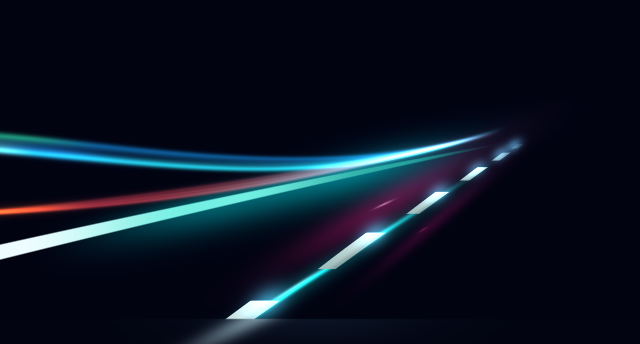
Write a Shadertoy shader that draws this background.

```glsl
// Night road seen in perspective: curved light trails, a glowing lane edge and
// dashes that shrink geometrically toward a vanishing point, over a dark floor.
// Each trail is a polynomial curve with a soft Gaussian cross-section.

float soft(float d, float w) { return exp(-d * d / (w * w)); }

// Soft elongated spot: centre, unit-free direction, length and width
float flare(vec2 p, vec2 centre, vec2 dir, float len, float wid) {
    vec2 q = p - centre, n = normalize(dir);
    return soft(dot(q, n), len) * soft(dot(q, vec2(-n.y, n.x)), wid);
}

// Cyan to blue ribbon that sweeps up to the right
vec3 blueTrails(vec2 p) {
    float x = p.x;
    float low = 2.32 + x * (-0.098 + x * (-0.0065 + x * 0.00496));
    float high = 2.49 + x * (-0.074 + x * (-0.0243 + x * 0.00648));
    float fade = smoothstep(6.12, 4.9, x);
    vec3 glow = vec3(0.0);
    for (int i = 0; i < 4; i++) {
        float t = float(i) / 3.0;
        float y = mix(low, high, t) + 0.006 * sin(x * 1.3 + t * 9.0);
        vec3 hue = mix(vec3(0.12, 0.72, 0.76), vec3(0.04, 0.30, 0.46), smoothstep(0.0, 0.8, t));
        hue = mix(hue, vec3(0.10, 0.52, 0.36), t * smoothstep(1.3, 0.2, x));
        hue += vec3(0.3, 0.25, 0.2) * (1.0 - t) * smoothstep(0.5, 0.0, x);
        float weight = 0.3 + 0.7 * pow(2.0 * t - 1.0, 2.0);
        glow += hue * weight * soft(p.y - y, 0.042 - 0.003 * x);
    }
    glow += vec3(0.03, 0.09, 0.28) * flare(p, vec2(0.6, 2.31), vec2(1.0, -0.12), 0.7, 0.08);
    return glow * fade;
}

// Thin red strands, orange at the near end
vec3 redTrails(vec2 p) {
    float x = p.x;
    float low = 1.57 + x * (0.049 + x * 0.0191);
    float high = 1.60 + x * (0.090 + x * 0.0107);
    vec3 hue = mix(vec3(0.85, 0.30, 0.12), vec3(0.52, 0.15, 0.16), smoothstep(0.0, 1.2, x));
    hue = mix(hue, vec3(0.48, 0.28, 0.33), smoothstep(2.5, 4.7, x));
    float light = 0.0;
    for (int i = 0; i < 3; i++) {
        float t = float(i) / 2.0;
        light += (0.85 - 0.4 * t) * soft(p.y - mix(low, high, t), 0.023);
    }
    light += 0.25 * soft(p.y - 0.5 * (low + high), 0.07);
    return hue * light * smoothstep(6.1, 5.0, x);
}

void mainImage(out vec4 fragColor, in vec2 fragCoord) {
    // The canvas spans 7.68 by 4.12 units
    vec2 p = fragCoord / iResolution.xy * vec2(7.68, 4.12);
    float px = 4.12 / iResolution.y;
    vec3 teal = vec3(0.06, 0.78, 0.74);

    // Night sky and the haze where the trails meet
    vec3 col = vec3(0.004, 0.010, 0.066);
    col += vec3(0.0, 0.14, 0.16) * flare(p, vec2(4.7, 2.25), vec2(1.0, 0.22), 1.1, 0.22);

    // Magenta streaks on the road
    col += vec3(0.32, 0.045, 0.16) * flare(p, vec2(4.65, 1.68), vec2(1.0, 0.56), 1.25, 0.19);
    col += vec3(0.17, 0.015, 0.09) * flare(p, vec2(5.2, 1.44), vec2(1.0, 0.84), 0.85, 0.085);
    col += vec3(0.42, 0.35, 0.38) * flare(p, vec2(4.61, 1.675), vec2(1.0, 0.46), 0.11, 0.012);
    col += vec3(0.22, 0.06, 0.13) * flare(p, vec2(5.08, 1.37), vec2(1.0, 0.6), 0.06, 0.012);

    col += blueTrails(p) + redTrails(p);

    // Solid lane edge: white nearby, teal far away, with a glow mostly below
    float off = p.y - (1.10 + p.x * (0.2344 - 0.00305 * p.x));
    float halfWidth = max(0.09 - 0.0137 * p.x, 0.006);
    float spread = off < 0.0 ? 0.31 : 0.15;
    float reach = smoothstep(0.3, 2.8, p.x) * smoothstep(6.0, 4.0, p.x);
    col += vec3(0.0, 0.38, 0.37) * reach * soft(off, spread);
    vec3 edgeColor = mix(vec3(0.93, 0.99, 1.0), vec3(0.45, 0.94, 0.89), smoothstep(0.2, 2.4, p.x));
    edgeColor = mix(edgeColor, vec3(0.16, 0.66, 0.64), smoothstep(2.8, 4.8, p.x));
    float edge = smoothstep(px, -px, abs(off) - halfWidth);
    col = mix(col, edgeColor, edge * smoothstep(6.1, 4.6, p.x));

    // Teal beam running through the dashes
    float depth = max(2.55 - p.y, 0.001);
    float side = p.x - (6.50 - 1.56 * depth);
    float beam = smoothstep(0.25, 1.5, depth);
    col += teal * beam * (0.9 * soft(side, 0.055) + 0.28 * soft(side, 0.24));
    col += vec3(0.3, 0.45, 0.45) * flare(p, vec2(3.55, 0.69), vec2(1.56, 1.0), 0.35, 0.025);

    // Dashes: each is 0.6 times the size of the one before
    float cell = log(depth / 1.66) / log(0.6);
    float f = fract(cell);
    float dashSide = side + 0.12 * depth * f;
    float dashHalf = 0.03 + 0.045 * depth * (1.0 + f);
    float rowPx = px / (depth * 0.51);
    float dash = smoothstep(px, -px, abs(dashSide) - dashHalf);
    dash *= smoothstep(0.0, rowPx, f) * smoothstep(0.6 + rowPx, 0.6, f);
    dash *= smoothstep(0.08, 0.5, depth);
    vec3 paint = mix(vec3(0.62, 0.73, 0.73), vec3(0.85, 0.93, 0.93), f / 0.6);
    paint -= 0.13 * smoothstep(-0.2, 1.0, dashSide / dashHalf);
    col = mix(col, paint, dash);

    // Bluish lamps at the far end of every dash
    for (int i = 0; i < 6; i++) {
        float d = 2.04 * pow(0.6, float(i));
        vec2 lamp = vec2(6.42 - 1.58 * d, 2.54 - d);
        float r = 0.06 + 0.055 * d;
        col += vec3(0.20, 0.40, 0.48) * flare(p, lamp, vec2(1.4, 1.0), r * 1.5, r);
    }

    // Floor strip with a blurred reflection of the nearest dash
    vec3 ground = vec3(0.006, 0.014, 0.065);
    ground += vec3(0.035, 0.065, 0.075) * soft(p.x - 3.7, 1.4) * (0.35 + 2.2 * p.y);
    float mirror = soft(p.x - (2.48 + 1.9 * p.y), 0.27);
    ground += vec3(0.46, 0.54, 0.54) * mirror * (0.45 + 1.5 * p.y);
    col = mix(ground, col, smoothstep(0.30 - px, 0.30 + px, p.y));

    fragColor = vec4(clamp(col, 0.0, 1.0), 1.0);
}
```
